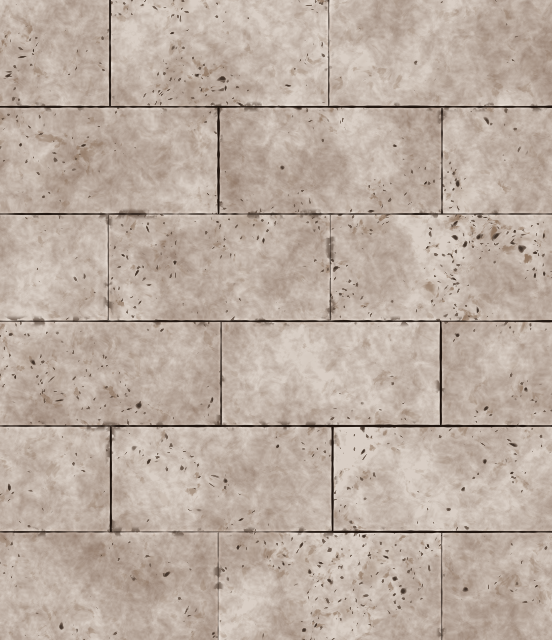
Write a WebGL 1 fragment shader that draws this texture.

```glsl
precision highp float;
// Tumbled travertine wall in running bond: six courses, two and a half bricks wide.
// Fine dark joints swell and fade along their length; each brick gets its own
// tone, clouding, sandy grain, ochre crumbs and pits scattered over jittered cells.

uniform vec2 u_resolution;

#define COLS 2.5
#define ROWS 6.0
#define JOINT_MIN 0.0005
#define JOINT_MAX 0.0027
#define PITTING 0.30
#define CLOUDING 1.75
#define GRAIN 1.15
#define LIGHT vec3(0.825, 0.780, 0.742)
#define TAN vec3(0.660, 0.586, 0.534)
#define OCHRE vec3(0.53, 0.42, 0.33)
#define BROWN vec3(0.37, 0.30, 0.25)
#define DARK vec3(0.12, 0.08, 0.055)

float hash(vec2 p) {
  return fract(sin(dot(p, vec2(127.1, 311.7))) * 43758.5);
}

vec2 hash2(vec2 p) {
  return vec2(hash(p), hash(p + 19.3));
}

float noise(vec2 p) {
  vec2 i = floor(p), f = fract(p);
  f = f * f * (3.0 - 2.0 * f);
  return mix(mix(hash(i), hash(i + vec2(1.0, 0.0)), f.x),
             mix(hash(i + vec2(0.0, 1.0)), hash(i + 1.0), f.x), f.y);
}

// Octaves are turned against each other so that no grid direction shows.
float fbm(vec2 p) {
  float sum = 0.0, amp = 0.5;
  for (int i = 0; i < 4; i++) {
    p = mat2(0.8, 0.6, -0.6, 0.8) * p;
    sum += amp * noise(p);
    p = p * 2.03 + 7.3;
    amp *= 0.55;
  }
  return sum / 1.01;
}

// Depth of randomly turned holes; density sets how many cells hold one.
float pits(vec2 p, float scale, float density, float size) {
  float soft = 0.04 + 0.6 * scale / u_resolution.y;
  float depth = 0.0;
  p *= scale;
  float wobble = 0.55 + 0.9 * noise(p * 3.3);
  for (int j = -1; j <= 1; j++) {
    for (int i = -1; i <= 1; i++) {
      vec2 cell = floor(p) + vec2(float(i), float(j));
      vec2 d = p - cell - 0.1 - 0.8 * hash2(cell);
      float a = 3.14 * hash(cell + 5.7);
      d = mat2(cos(a), -sin(a), sin(a), cos(a)) * d;
      d.y *= 1.0 + 1.3 * hash(cell + 8.1);
      float r = size * (0.4 + 0.6 * hash(cell + 3.9));
      r *= clamp((density - hash(cell + 11.2)) * 9.0, 0.0, 1.0);
      float hole = 1.0 - smoothstep(r * 0.35, r + soft, length(d) * wobble);
      depth = max(depth, hole * smoothstep(0.0, soft * 2.0, r));
    }
  }
  return depth;
}

// Joint cover at distance d; openness from 0 to 1 sets width and darkness.
float joint(float d, float openness, float px) {
  float w = mix(JOINT_MIN, JOINT_MAX, openness * openness);
  float cover = 1.0 - smoothstep(w - 0.5 * px, w + 0.8 * px, d);
  return cover * mix(0.5, 1.0, smoothstep(0.0, 0.6, openness));
}

void main() {
  vec2 q = gl_FragCoord.xy / u_resolution.y;
  float px = 1.0 / u_resolution.y;
  vec2 brick = vec2(u_resolution.x * px / COLS, 1.0 / ROWS);
  vec2 g = q / brick;
  float ragged = (noise(q * 120.0) - 0.5) * 0.002;

  // Nearest course line, then nearest upright joint within the course
  float line = floor(g.y + 0.5);
  float inY = step(0.5, line) * step(line, ROWS - 0.5);
  float level = line + (hash(vec2(line, 3.1)) - 0.5) * 0.03 * inY;
  float row = line - step(g.y, level);
  float shift = 0.5 * mod(row, 2.0);
  float x = g.x + shift;
  float k = floor(x + 0.5);
  float inX = step(0.1, k - shift) * step(k - shift, COLS - 0.1);
  float upright = k + (hash(vec2(k, row) + 2.3) - 0.5) * 0.025 * inX;
  vec2 id = vec2(k - step(x, upright), row);
  vec2 d = abs(vec2(x - upright, g.y - level)) * brick;

  // Clouded stone with sandy grain
  vec2 p = q + hash2(id + 4.0) * 23.0;
  vec2 warped = p + 0.012 * vec2(noise(p * 45.0), noise(p * 45.0 + 17.0));
  float tone = 0.58 + (fbm(warped * 12.0) - 0.5) * CLOUDING;
  tone += (hash(id + 6.4) - 0.5) * 0.32;
  tone += (fbm(warped * 85.0) - 0.5) * GRAIN;
  tone += (noise(p * 260.0) - 0.5) * 0.25;
  vec3 col = mix(TAN, LIGHT, clamp(tone, -0.4, 1.15));

  // Ochre crumbs gather in worn patches
  float patchy = smoothstep(0.38, 0.72, fbm(p * 13.0 + 31.0));
  float worn = mix(0.25, 1.0, hash(id + 9.5));
  float crumbs = smoothstep(0.60, 0.78, fbm(warped * 62.0 + 12.0));
  col = mix(col, OCHRE, crumbs * (0.2 + 0.8 * patchy * worn) * 0.85);
  float stain = smoothstep(0.55, 0.78, fbm(warped * 24.0 + 5.0));
  col = mix(col, OCHRE, stain * patchy * worn * 0.4);

  // Fine specks, middling pits and a few deep holes
  float density = PITTING * worn * (0.15 + 1.2 * patchy);
  float pit = 0.6 * pits(warped, 120.0, density * 1.2, 0.36);
  pit = max(pit, 0.85 * pits(warped + 3.0, 56.0, density * 0.9, 0.30));
  pit = max(pit, pits(warped + 8.0, 17.0, density * 0.3, 0.17));
  col = mix(col, BROWN, smoothstep(0.0, 0.6, pit) * 0.85);
  col = mix(col, DARK, smoothstep(0.55, 1.0, pit) * 0.75);

  // Pale chipped rim and small nicks by the edges
  float edge = min(d.x + 1.0 - inX, d.y + 1.0 - inY);
  col += 0.05 * (1.0 - smoothstep(0.002, 0.006, edge + ragged));
  float nick = smoothstep(0.62, 0.75, fbm(q * 48.0));
  col = mix(col, BROWN, nick * (1.0 - smoothstep(0.002, 0.010, edge)) * 0.7);

  // Open joints: uprights vary one by one, course lines along their length
  float rise = hash(vec2(k, row) + 0.7) * 0.8 + 0.3 * (noise(q * 14.0) - 0.5);
  float run = noise(vec2(g.x * 1.1 + 3.0, line * 5.0 + 0.5)) * 0.85;
  run += 0.3 * (noise(q * 20.0 + 9.0) - 0.5);
  float gap = joint(d.x + ragged * 0.4, clamp(rise, 0.0, 1.0), px) * inX;
  gap = max(gap, joint(d.y + ragged * 0.4, clamp(run, 0.0, 1.0), px) * inY);
  col = mix(col, DARK, gap);

  gl_FragColor = vec4(col, 1.0);
}
```
